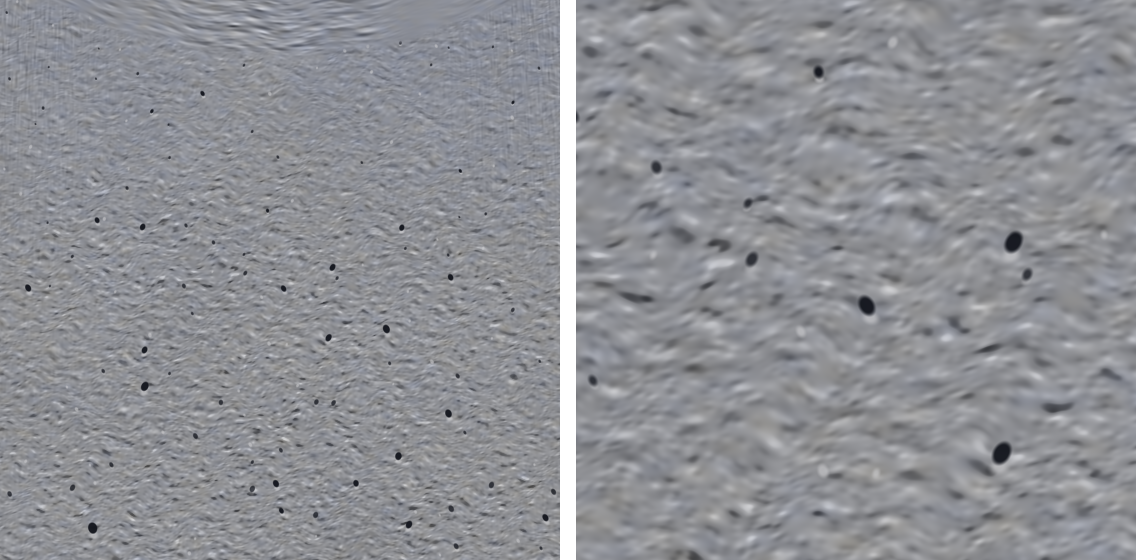
Left: the whole. Right: its middle third, enlarged.
Reproduce this texture procedurally as a three.js fragment shader.

```glsl
// Rough grey concrete with embossed grain, small dark pits and a smeared arc along the top.
varying vec2 vUv;

const vec3 CONCRETE = vec3(0.556, 0.561, 0.578);
const vec3 BLUE_CAST = vec3(-0.022, -0.010, 0.022);
const vec3 WARM_CAST = vec3(0.012, 0.004, -0.016);
const vec3 PIT_DARK = vec3(0.07, 0.08, 0.11);
const vec3 LIP_LIGHT = vec3(0.80, 0.80, 0.81);

float hash(vec2 p) {
  vec3 q = fract(p.xyx * 0.1031);
  q += dot(q, q.yzx + 33.33);
  return fract((q.x + q.y) * q.z);
}

vec2 hash2(vec2 p) {
  return vec2(hash(p + 17.3), hash(p + 71.9));
}

// Cellular height field: one soft bump or dent per jittered cell.
float bumps(vec2 p) {
  vec2 cell = floor(p);
  float height = 0.0;
  for (int j = -1; j <= 1; j++) {
    for (int i = -1; i <= 1; i++) {
      vec2 id = cell + vec2(float(i), float(j));
      vec2 d = p - id - hash2(id);
      height += (2.0 * hash(id) - 1.0) * exp(-5.0 * dot(d, d));
    }
  }
  return height;
}

// Slope of the height field towards the light.
float relief(vec2 p, vec2 towardLight) {
  return bumps(p) - bumps(p + towardLight);
}

// Layered sines that bend the grain out of its grid.
vec2 bend(vec2 p) {
  return vec2(sin(p.y * 31.0 + 2.0 * sin(p.x * 17.0)),
              sin(p.x * 43.0 + 2.5 * sin(p.y * 23.0)) + 0.6 * sin(p.x * 97.0 - p.y * 61.0));
}

// Scattered pits: x is the dark hole, y the lit lower lip.
vec2 pits(vec2 uv, float count, float share, float radius) {
  vec2 p = uv * count;
  vec2 id = floor(p);
  vec2 center = (id + 0.2 + 0.6 * hash2(id + count)) / count;
  float present = step(hash(id + 5.0 * count), share);
  float r = radius * mix(0.55, 1.15, hash(id + 3.0 * count));
  vec2 d = uv - center;
  d.x += 0.25 * d.y * sin(40.0 * center.x);
  float hole = 1.0 - smoothstep(r - 0.0016, r + 0.0016, length(d * vec2(1.1, 0.9)));
  vec2 below = d + vec2(-0.1, 1.5) * r;
  float lip = 1.0 - smoothstep(0.3 * r, 1.2 * r, length(below * vec2(0.9, 1.2)));
  return vec2(hole, lip * (1.0 - hole)) * present;
}

// Fine and coarse grain, with deep crevices in the rougher patches.
float grain(vec2 uv, float roughness, float patchiness) {
  vec2 p = uv + 0.0035 * bend(uv);
  float coarse = relief(p * vec2(58.0, 100.0), vec2(0.12, 0.36));
  float fine = relief(p * vec2(125.0, 190.0) + 40.0, vec2(-0.15, 0.36));
  float crevice = smoothstep(0.30, 0.75, -coarse - 0.3 * fine);
  float glint = smoothstep(0.40, 0.85, coarse + 0.4 * fine);
  float shade = 0.135 * coarse + 0.105 * fine;
  shade += patchiness * (0.06 * glint - 0.13 * crevice);
  return shade * roughness;
}

// Stretched ripples that follow the arc, strongest near the middle.
float ripples(float x, float arc) {
  float middle = exp(-pow((x - 0.48) / 0.19, 2.0));
  float calm = 1.0 - 0.85 * exp(-pow((x - 0.76) / 0.07, 2.0));
  vec2 p = vec2(x, arc + 0.003 * sin(x * 40.0));
  float wide = relief(p * vec2(26.0, 105.0) + 9.0, vec2(0.1, 0.4));
  float thin = relief(p * vec2(55.0, 190.0) + 3.0, vec2(0.1, 0.4));
  return (0.19 * wide + 0.10 * thin) * mix(0.4, 1.35, middle) * calm;
}

void main() {
  vec2 uv = vUv;
  float fromMiddle = uv.x - 0.5;
  float arc = uv.y - 0.90 - 0.55 * fromMiddle * fromMiddle;
  float band = smoothstep(-0.008, 0.014, arc + 0.004 * sin(uv.x * 37.0));
  float upper = smoothstep(0.45, 0.95, uv.y);
  float side = smoothstep(0.15, 0.5, abs(fromMiddle));

  // Surface shading
  float patchiness = smoothstep(-0.35, 0.45, bumps(uv * vec2(9.0, 13.0))) * (1.0 - 0.6 * upper);
  float roughness = mix(1.12, 0.72, upper) * (1.0 - 0.15 * side);
  float shade = grain(uv, roughness, patchiness);
  vec2 fan = vec2(uv.x + 0.12 * fromMiddle * uv.y, uv.y);
  shade += 0.055 * side * mix(0.3, 1.0, upper) * relief(fan * vec2(170.0, 38.0), vec2(0.4, 0.1));
  shade = mix(shade, ripples(uv.x, arc), band);
  shade += 0.014 * bumps(uv * 6.0 + 20.0) + 0.010 * bumps(uv * 22.0);

  // Broad colour casts
  float blue = upper * (0.55 + 0.5 * bumps(uv * 4.0 + 7.0));
  float warm = bumps(uv * vec2(45.0, 70.0) + 60.0) + 0.25 * bumps(uv * 5.0 + 31.0);
  vec3 color = CONCRETE + shade + BLUE_CAST * blue + WARM_CAST * warm;

  // Pits grow towards the bottom; pale flecks lie between them
  float growth = mix(1.0, 0.5, smoothstep(0.1, 0.8, uv.y));
  vec2 large = pits(uv, 9.0, 0.30, 0.0078 * growth);
  vec2 small = pits(uv, 19.0, 0.15, 0.0046 * growth);
  vec2 flecks = pits(uv + 0.37, 23.0, 0.12, 0.0030);
  float bare = 1.0 - band;
  color = mix(color, LIP_LIGHT, bare * max(0.65 * large.y, max(0.35 * small.y, 0.6 * flecks.x)));
  color = mix(color, PIT_DARK, bare * max(0.95 * large.x, 0.75 * small.x));

  gl_FragColor = vec4(clamp(color, 0.0, 1.0), 1.0);
}
```
